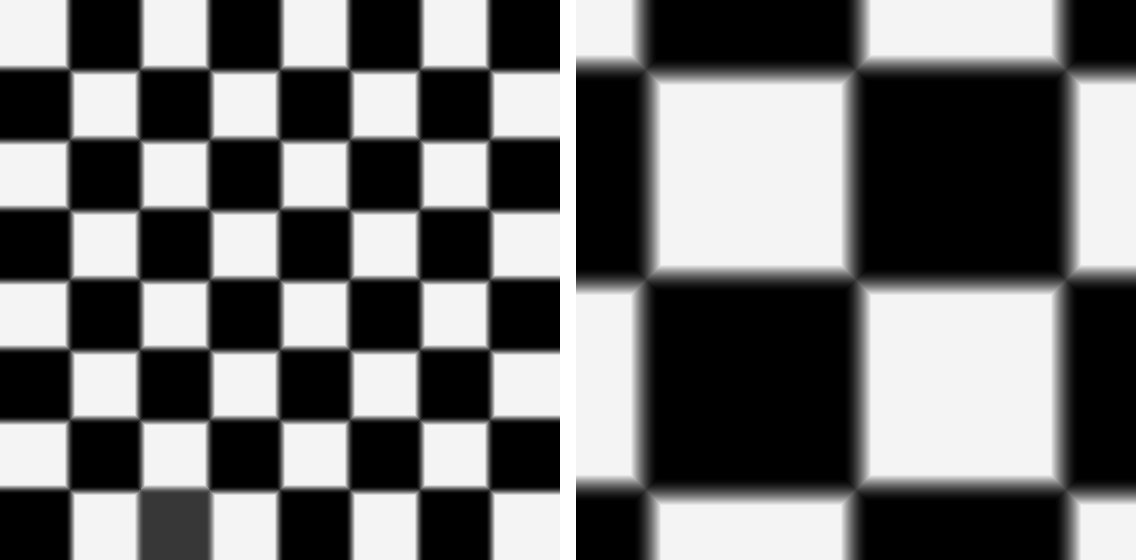
Left: the whole. Right: its middle third, enlarged.
This pattern is drawn by a three.js fragment shader. Its source:

```glsl
// Eight by eight checkerboard with soft edges and one faded dark square.
varying vec2 vUv;

const float CELLS = 8.0;
const vec3 LIGHT = vec3(0.955);
const vec3 DARK = vec3(0.0);
const vec3 FADED = vec3(0.216);
const vec2 FADED_CELL = vec2(2.0, 0.0);

// Edge ramp in cell widths: reach into the dark side, into the light side
const float DARK_REACH = 0.058;
const float LIGHT_REACH = 0.073;
const float RAMP_POWER = 1.7;

// 1 for light cells, 0 for dark ones; the lower left cell is dark
float isLight(vec2 cell) {
  return mod(cell.x + cell.y, 2.0);
}

void main() {
  vec2 p = vUv * CELLS;
  vec2 cell = min(floor(p), CELLS - 1.0);
  float light = isLight(cell);

  // Nearest inner grid line on each axis; the outer border stays sharp
  vec2 toLine = clamp(floor(p + 0.5), 1.0, CELLS - 1.0) - p;
  vec2 gap = abs(toLine);
  float edge = min(gap.x, gap.y);

  // Dark cell on this side of the edge or just across it
  vec2 across = gap.x < gap.y
    ? vec2(toLine.x < 0.0 ? -1.0 : 1.0, 0.0)
    : vec2(0.0, toLine.y < 0.0 ? -1.0 : 1.0);
  vec2 darkCell = cell + across * light;
  vec2 offset = abs(darkCell - FADED_CELL);
  vec3 dark = max(offset.x, offset.y) < 0.5 ? FADED : DARK;

  // Signed distance, positive inside light cells, shaped into a soft ramp
  float signedEdge = edge * (2.0 * light - 1.0);
  float ramp = clamp((signedEdge + DARK_REACH) / (DARK_REACH + LIGHT_REACH), 0.0, 1.0);
  gl_FragColor = vec4(mix(dark, LIGHT, pow(ramp, RAMP_POWER)), 1.0);
}
```
